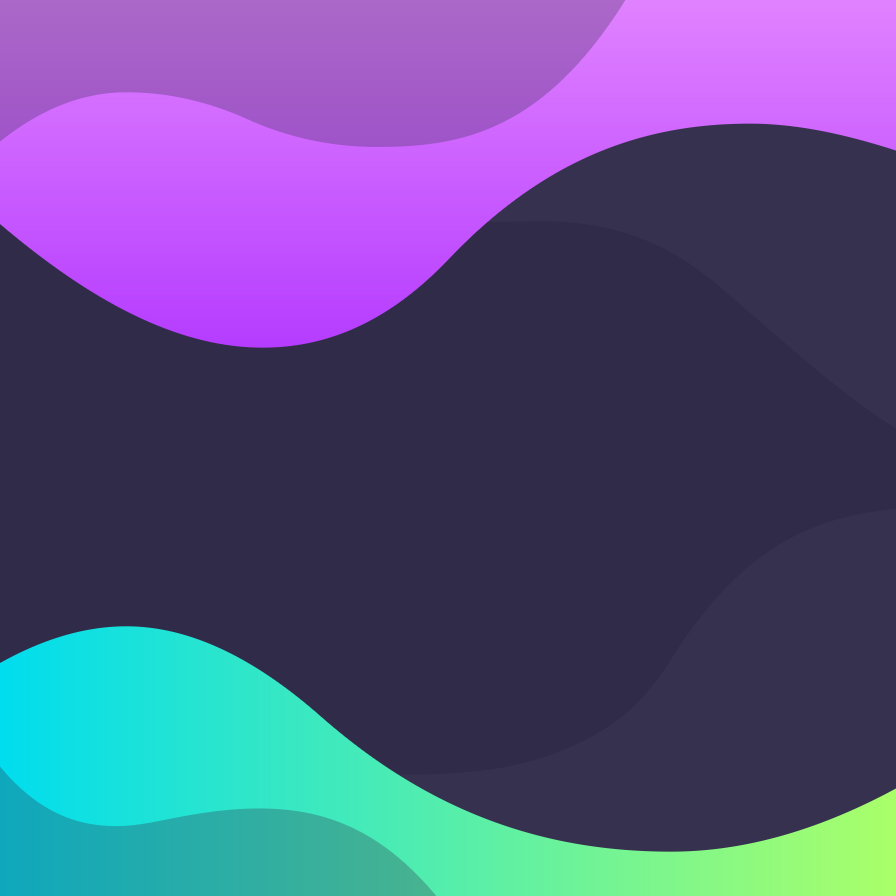
Give the GLSL for this background, as a Shadertoy shader.

```glsl
// Layered wavy background: violet waves above, cyan-to-lime waves below, on dark indigo.
// Each wave edge is a smooth chain of cubic Hermite spans, filled with a gradient
// or a translucent shade and antialiased by its screen-space slope.

// Cubic through two knots, each holding (x, height, slope).
float hermite(float x, vec3 a, vec3 b) {
    float w = b.x - a.x;
    float t = (x - a.x) / w;
    float s = 1.0 - t;
    return s * s * ((1.0 + 2.0 * t) * a.y + t * w * a.z)
         + t * t * ((3.0 - 2.0 * t) * b.y - s * w * b.z);
}

// Height of a five-knot wave, continued in straight lines past its ends.
float wave(float x, vec3 knots[5]) {
    if (x < knots[0].x) return knots[0].y + knots[0].z * (x - knots[0].x);
    for (int i = 0; i < 4; i++) {
        if (x < knots[i + 1].x) return hermite(x, knots[i], knots[i + 1]);
    }
    return knots[4].y + knots[4].z * (x - knots[4].x);
}

// Coverage of the positive side, with an edge about one pixel wide.
float cover(float d) {
    float pixel = length(vec2(dFdx(d), dFdy(d)));
    return clamp(d / max(pixel, 1e-6) + 0.5, 0.0, 1.0);
}

void mainImage(out vec4 fragColor, in vec2 fragCoord) {
    vec2 uv = fragCoord / iResolution.xy;
    vec3 indigo = vec3(0.188, 0.169, 0.282);
    vec3 paleIndigo = vec3(0.212, 0.192, 0.306);

    // Wave edges, from top to bottom
    float violetShade = wave(uv.x, vec3[5](
        vec3(0.0, 0.842, 0.8), vec3(0.141, 0.897, 0.0), vec3(0.276, 0.867, -0.45),
        vec3(0.421, 0.836, 0.0), vec3(0.698, 1.0, 1.6)));
    float violetEdge = wave(uv.x, vec3[5](
        vec3(0.0, 0.75, -0.85), vec3(0.293, 0.612, 0.0), vec3(0.501, 0.711, 1.05),
        vec3(0.837, 0.862, 0.0), vec3(1.0, 0.832, -0.32)));
    float upperFold = wave(uv.x, vec3[5](
        vec3(0.5, 0.752, 0.0), vec3(0.55, 0.7525, 0.0), vec3(0.6055, 0.753, 0.0),
        vec3(0.801, 0.682, -0.85), vec3(1.0, 0.522, -0.62)));
    float lowerFold = wave(uv.x, vec3[5](
        vec3(0.4, 0.1354, 0.0), vec3(0.449, 0.1354, 0.0), vec3(0.651, 0.173, 0.5),
        vec3(0.749, 0.264, 1.6), vec3(1.0, 0.432, 0.1)));
    float cyanEdge = wave(uv.x, vec3[5](
        vec3(0.0, 0.26, 0.56), vec3(0.141, 0.301, 0.0), vec3(0.358, 0.2005, -0.88),
        vec3(0.749, 0.0495, 0.0), vec3(1.0, 0.12, 0.54)));
    float cyanShade = wave(uv.x, vec3[5](
        vec3(0.0, 0.1445, -1.2), vec3(0.13, 0.078, 0.0), vec3(0.189, 0.086, 0.2),
        vec3(0.289, 0.0977, 0.0), vec3(0.487, 0.0, -1.2)));

    // Faint folds on the dark ground
    vec3 color = mix(indigo, paleIndigo, cover(uv.y - upperFold));
    color = mix(color, paleIndigo, cover(lowerFold - uv.y));

    // Violet band, graded vertically, with its translucent shade
    vec3 violet = mix(vec3(0.71, 0.235, 1.0), vec3(0.88, 0.51, 1.0),
                      clamp((uv.y - 0.612) / 0.388, 0.0, 1.0));
    violet = mix(violet, indigo, 0.3 * cover(uv.y - violetShade));
    color = mix(color, violet, cover(uv.y - violetEdge));

    // Cyan-to-lime band, graded horizontally, with its translucent shade
    vec3 cyanLime = mix(vec3(0.0, 0.865, 0.935), vec3(0.667, 1.0, 0.41), uv.x);
    cyanLime = mix(cyanLime, indigo, 0.3 * cover(cyanShade - uv.y));
    color = mix(color, cyanLime, cover(cyanEdge - uv.y));

    fragColor = vec4(color, 1.0);
}
```
